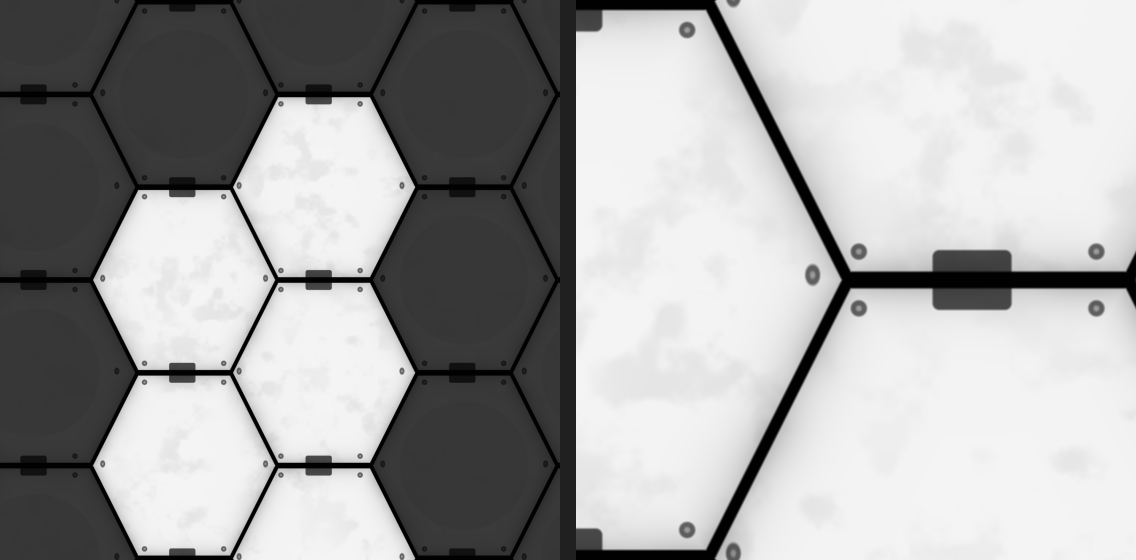
Left, the full canvas; right, a detail of the centre.
Reproduce this pattern procedurally as a WebGL 1 fragment shader.

```glsl
precision highp float;

uniform vec2 u_resolution;

const vec2 PITCH = vec2(0.25, 0.3314);
const vec2 ORIGIN = vec2(0.0788, 0.5);
const float HALF_HEIGHT = PITCH.y * 0.5;
const float HALF_WIDTH = PITCH.x * 2.0 / 3.0;

float hash(vec2 p) {
  vec3 q = fract(vec3(p.xyx) * 0.1031);
  q += dot(q, q.yzx + 33.33);
  return fract((q.x + q.y) * q.z);
}

float noise(vec2 p) {
  vec2 i = floor(p);
  vec2 f = fract(p);
  f = f * f * (3.0 - 2.0 * f);
  float low = mix(hash(i), hash(i + vec2(1.0, 0.0)), f.x);
  float high = mix(hash(i + vec2(0.0, 1.0)), hash(i + 1.0), f.x);
  return mix(low, high, f.y);
}

float fbm(vec2 p) {
  float sum = 0.0;
  float gain = 0.5;
  for (int i = 0; i < 4; i++) {
    sum += gain * noise(p);
    p = p * 2.03 + 17.0;
    gain *= 0.5;
  }
  return sum;
}

// Depth inside the flat edges (x) and the slanted edges (y)
vec2 hexDepth(vec2 p) {
  vec2 normal = normalize(vec2(HALF_HEIGHT, HALF_WIDTH * 0.5));
  p = abs(p);
  return vec2(HALF_HEIGHT - p.y, normal.x * HALF_WIDTH - dot(p, normal));
}

// Odd columns sit half a pitch away from even ones
vec2 hexCenter(float column, float y) {
  float offset = ORIGIN.y + HALF_HEIGHT * (1.0 - mod(column, 2.0));
  float row = floor((y - offset) / PITCH.y + 0.5);
  return vec2(ORIGIN.x + column * PITCH.x, offset + row * PITCH.y);
}

float roundedBox(vec2 p, vec2 halfSize, float radius) {
  vec2 q = abs(p) - halfSize + radius;
  return length(max(q, 0.0)) + min(max(q.x, q.y), 0.0) - radius;
}

float fill(float dist, float blur) {
  return 1.0 - smoothstep(-blur, blur, dist);
}

// Multiplier for a dark ring with a paler core
float screwTint(vec2 p, vec2 radii, float blur) {
  float dist = (length(p / radii) - 1.0) * radii.x;
  float core = fill(dist + radii.x * 0.65, blur);
  return 1.0 - fill(dist, blur) * mix(0.58, 0.32, core);
}

// Bright or dark panel surface with its own wear
float panelTone(vec2 p, vec2 seed, float bright) {
  float blotch = fbm(p * 34.0 + seed);
  float broad = noise(p * 13.0 + seed + 9.0);
  float wear = smoothstep(0.42, 0.68, blotch) * smoothstep(0.15, 0.8, broad);
  float disc = fill(length(p) - 0.1146, 0.002);
  float light = 0.955 - 0.055 * wear;
  float dark = 0.227 - 0.011 * disc - 0.006 * wear;
  return mix(dark, light, bright);
}

void main() {
  vec2 uv = gl_FragCoord.xy / u_resolution.y;
  float pixel = 1.0 / u_resolution.y;
  float blur = max(pixel * 0.75, 0.001);

  // Choose the containing cell from the two nearest columns
  float firstColumn = floor((uv.x - ORIGIN.x) / PITCH.x);
  float column = firstColumn;
  vec2 center = vec2(0.0);
  vec2 depth = vec2(-1.0);
  for (int i = 0; i < 2; i++) {
    float candidate = firstColumn + float(i);
    vec2 candidateCenter = hexCenter(candidate, uv.y);
    vec2 d = hexDepth(uv - candidateCenter);
    if (min(d.x, d.y) > min(depth.x, depth.y)) {
      column = candidate;
      center = candidateCenter;
      depth = d;
    }
  }

  // Fittings drift sideways on even columns
  float drift = mod(column, 2.0) < 0.5 ? column * 0.0046 - 0.0156 : 0.0;
  vec2 local = uv - center;
  vec2 fitting = local - vec2(drift, 0.0);

  // A bright cluster in the two middle columns
  float bright = step(0.5, column) * step(column, 2.5) * step(center.y, 0.7);
  float tone = panelTone(fitting, floor(center * 97.0), bright);

  // Soft grime along the rim
  float rim = max(min(depth.x, depth.y), 0.0);
  float grime = exp(-rim / 0.012) * (0.8 + 0.4 * noise(uv * 30.0));
  tone *= 1.0 - 0.27 * grime;

  // Corner screws, side screws and edge clips
  vec2 cornerScrew = abs(fitting) - vec2(0.0707, 0.1488);
  vec2 sideScrew = vec2(abs(fitting.x) - 0.1454, fitting.y - 0.003);
  tone *= screwTint(cornerScrew, vec2(0.0048), blur);
  tone *= screwTint(sideScrew, vec2(0.0044, 0.0062), blur);
  vec2 clip = vec2(fitting.x + 0.0033, depth.x);
  tone *= 1.0 - 0.68 * fill(roundedBox(clip, vec2(0.0235, 0.0178), 0.004), blur);

  // Black seams, heavier on the flat edges
  float seam = min(depth.x - 0.005, depth.y - 0.0035);
  tone = mix(tone, 0.005, fill(seam, blur));

  gl_FragColor = vec4(vec3(tone), 1.0);
}
```
